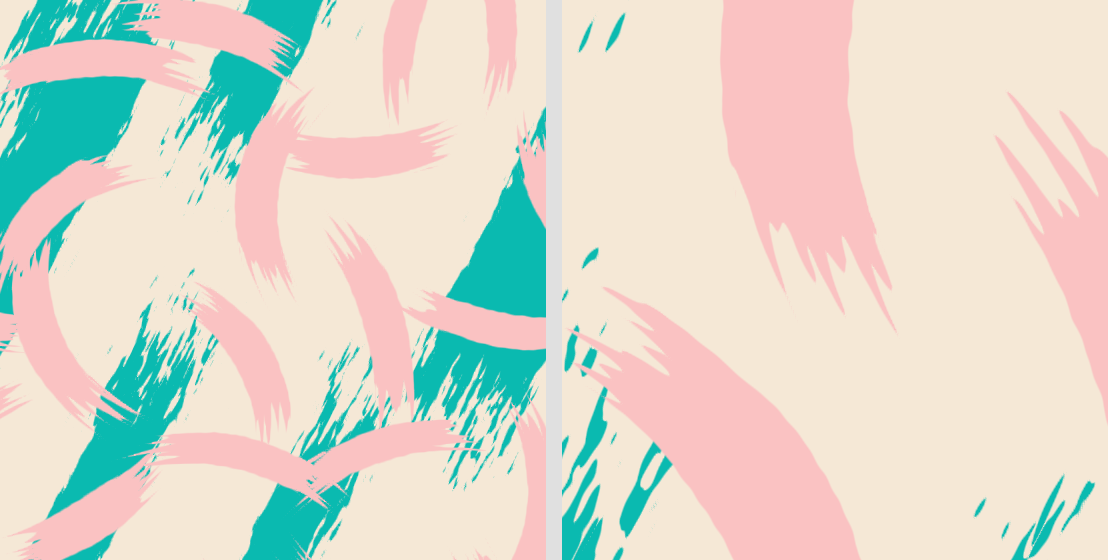
Left: the whole. Right: its middle third, enlarged.
A Shadertoy shader for this pattern:

```glsl
vec2 hash2(vec2 p) {
    vec3 q = fract(p.xyx * vec3(0.1031, 0.1030, 0.0973));
    q += dot(q, q.yzx + 33.33);
    return fract((q.xx + q.yz) * q.zy);
}

float cornerSlope(vec2 cell, vec2 offset) {
    float angle = 6.2832 * hash2(cell + 71.0).x;
    return dot(vec2(cos(angle), sin(angle)), offset);
}

float gradientNoise(vec2 p) {
    vec2 i = floor(p), f = fract(p);
    vec2 s = f * f * f * (f * (f * 6.0 - 15.0) + 10.0);
    vec2 e = vec2(0.0, 1.0);
    return mix(mix(cornerSlope(i, f), cornerSlope(i + e.yx, f - e.yx), s.x),
               mix(cornerSlope(i + e, f - e), cornerSlope(i + e.yy, f - e.yy), s.x), s.y);
}

// Antialiased coverage of the region where field < 0
float coverage(float field) {
    float w = clamp(fwidth(field), 0.00001, 0.012);
    return 1.0 - smoothstep(-w, w, field);
}

// Broad diagonal dry-brush bands; x runs across the stroke, y along it
float bandField(vec2 p) {
    vec2 q = vec2(dot(p, vec2(0.89, -0.45)), dot(p, vec2(0.45, 0.89)));

    // Each band: centre across, start and end along, half width
    vec4 bands[6] = vec4[6](
        vec4(-0.243, 0.20, 1.00, 0.085), vec4(-0.36, 0.80, 1.06, 0.022),
        vec4(0.005, 0.85, 1.60, 0.062), vec4(0.10, -0.50, 0.48, 0.058),
        vec4(0.44, -0.50, 0.52, 0.053), vec4(0.61, 0.61, 1.60, 0.105));

    float wander = 0.012 * gradientNoise(q * vec2(3.0, 5.0));
    float d = 1.0, dryEnd = 0.0;
    for (int i = 0; i < 6; i++) {
        vec4 b = bands[i];
        float side = abs(q.x - b.x + wander) - b.w;
        float end = 0.2 * max(b.y - q.y, q.y - b.z);
        float shape = max(side, end);
        if (shape < d) {
            d = shape;
            dryEnd = smoothstep(-0.04, -0.01, end);
        }
    }

    // Bristle streaks fray the ends most and the sides in patches
    float patches = gradientNoise(q * vec2(5.0, 4.0) + 9.0);
    float dryness = max(dryEnd, mix(0.35, 1.0, smoothstep(-0.2, 0.3, patches)));
    float fray = 0.030 * gradientNoise(q * vec2(32.0, 7.0))
               + 0.038 * gradientNoise(q * vec2(105.0, 17.0))
               + 0.014 * gradientNoise(q * vec2(210.0, 50.0));
    float band = d + dryness * fray;

    // Sparse flecks beyond the bands
    float fleck = 0.5 - gradientNoise(q * vec2(85.0, 13.0) + 40.0) - 0.35 * patches;
    return min(band, 0.03 * fleck + 0.1 * max(d, 0.0));
}

// Short curved dabs, one per jittered grid cell
float dabField(vec2 p) {
    float size = 0.27, field = 0.02;
    vec2 home = floor(p / size);
    for (int j = -1; j <= 1; j++)
    for (int i = -1; i <= 1; i++) {
        vec2 cell = home + vec2(i, j);
        vec2 a = hash2(cell + 13.0), b = hash2(cell + 47.0), c = hash2(cell + 89.0);
        vec2 q = p - size * (cell + 0.5 + 0.5 * (a - 0.5));
        float angle = 3.1416 * b.x;
        q = mat2(cos(angle), -sin(angle), sin(angle), cos(angle)) * q;

        // Bend the dab into an arc
        float bend = (c.x < 0.5 ? -1.0 : 1.0) * mix(0.9, 2.1, b.y);
        float halfLength = mix(0.115, 0.15, c.y);
        float slope = 2.0 * bend * q.x;
        q.y = (q.y - bend * (q.x * q.x - 0.005)) / sqrt(1.0 + slope * slope);

        float t = q.x / halfLength;
        float halfWidth = mix(0.027, 0.042, fract(a.x * 7.0 + c.y)) * (1.0 - 0.2 * t * t);
        float shape = max(abs(q.y) - halfWidth, 0.25 * (abs(q.x) - halfLength));
        if (shape > 0.04) continue;

        // Pointed bristles at both ends, slightly rough sides
        vec2 seed = 50.0 * a;
        float ends = smoothstep(0.4, 1.0, abs(t));
        float bristle = 0.020 * gradientNoise(q.yx * vec2(130.0, 5.0) + seed)
                      + 0.012 * gradientNoise(q.yx * vec2(48.0, 3.0) + seed);
        float rough = 0.002 * gradientNoise(q * vec2(60.0, 150.0) + seed);
        field = min(field, shape + ends * bristle + rough);
    }
    return field;
}

void mainImage(out vec4 fragColor, in vec2 fragCoord) {
    vec2 p = fragCoord / iResolution.y;
    vec3 cream = vec3(0.96, 0.91, 0.84);
    vec3 teal = vec3(0.04, 0.73, 0.69);
    vec3 pink = vec3(0.98, 0.76, 0.76);

    vec3 color = mix(cream, teal, coverage(bandField(p)));
    color = mix(color, pink, coverage(dabField(p)));
    fragColor = vec4(color, 1.0);
}
```
